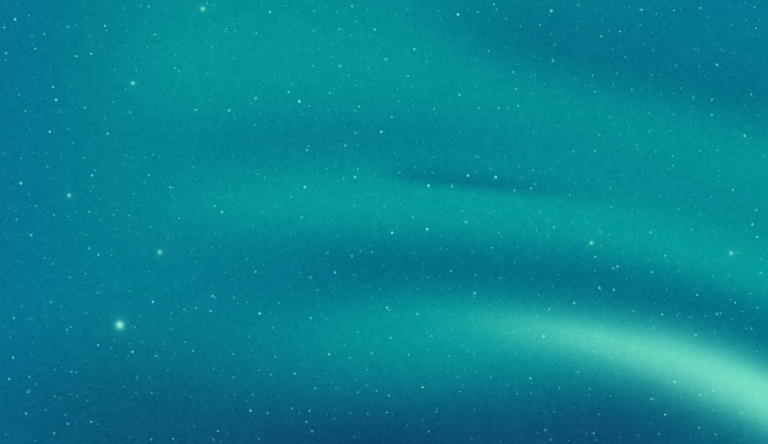
A WebGL 2 fragment shader for this texture:

```glsl
#version 300 es
precision highp float;

uniform vec2 u_resolution;
out vec4 fragColor;

float hash(vec2 p) {
    vec3 q = fract(vec3(p.xyx) * 0.1031);
    q += dot(q, q.yzx + 33.33);
    return fract((q.x + q.y) * q.z);
}

float noise(vec2 p) {
    vec2 i = floor(p), f = fract(p);
    f = f * f * (3.0 - 2.0 * f);
    return mix(mix(hash(i), hash(i + vec2(1, 0)), f.x),
               mix(hash(i + vec2(0, 1)), hash(i + vec2(1, 1)), f.x), f.y);
}

float fbm(vec2 p) {
    float sum = 0.0, amp = 0.5;
    for (int i = 0; i < 4; i++) {
        sum += amp * noise(p);
        p = p * 2.03 + 7.1;
        amp *= 0.5;
    }
    return sum;
}

// Soft band around d = 0 with separate falloff below and above
float ribbon(float d, float below, float above) {
    float t = d / (d < 0.0 ? below : above);
    return exp(-t * t);
}

float blob(vec2 p, vec2 centre, vec2 size) {
    vec2 d = (p - centre) / size;
    return exp(-dot(d, d));
}

// Height of a band arching over its crest
float arch(float x, vec2 crest, float bend) {
    return crest.y - bend * (x - crest.x) * (x - crest.x);
}

vec3 aurora(vec2 uv) {
    const vec3 teal = vec3(0.02, 0.535, 0.585);
    const vec3 deep = vec3(0.01, 0.43, 0.53);
    const vec3 blue = vec3(0.02, 0.44, 0.57);
    const vec3 navy = vec3(0.05, 0.27, 0.42);
    const vec3 green = vec3(0.03, 0.635, 0.62);
    const vec3 mint = vec3(0.47, 0.89, 0.78);

    vec2 p = uv + 0.025 * (vec2(fbm(uv * 4.0), fbm(uv * 4.0 + 19.0)) - 0.47);
    float x = p.x, y = p.y;
    vec3 col = teal;

    // Upper veil and the blue shade to its right
    col = mix(col, green, 0.5 * ribbon(y - arch(x, vec2(0.38, 0.88), 0.6), 0.13, 0.16) * smoothstep(0.02, 0.3, x));
    col = mix(col, deep, 0.75 * ribbon(y - 0.93 + 0.4 * (x - 0.64), 0.08, 0.13) * smoothstep(0.48, 0.72, x));
    col = mix(col, blue, 0.65 * blob(p, vec2(1.0, 1.0), vec2(0.3, 0.2)));
    col = mix(col, deep, 0.3 * blob(p, vec2(0.42, 0.68), vec2(0.22, 0.06)));

    // Shaded floor of the sky
    float floorTop = mix(0.38, 0.24, smoothstep(0.1, 0.7, x));
    col = mix(col, navy, 0.55 * (1.0 - smoothstep(0.0, floorTop, y)));

    // Middle band, with shade beneath and a thin dark streak on top
    float middle = y - arch(x, vec2(0.47, 0.545), 0.56);
    col = mix(col, deep, 0.85 * ribbon(y - arch(x, vec2(0.52, 0.40), 0.6), 0.09, 0.08) * smoothstep(0.2, 0.5, x));
    col = mix(col, green, 0.8 * ribbon(middle, 0.07, 0.075) * smoothstep(0.12, 0.42, x));
    float streak = y - 0.598 + 0.2 * (x - 0.57);
    col = mix(col, deep, 0.7 * ribbon(streak, 0.017, 0.03) * smoothstep(0.48, 0.57, x) * (1.0 - smoothstep(0.6, 0.85, x)));

    // Lower band, flaring to mint at the right
    float lower = y - arch(x, vec2(0.56, 0.275), 0.88);
    float reach = smoothstep(0.24, 0.62, x);
    col = mix(col, green, 0.75 * reach * ribbon(lower, 0.11, 0.06));
    float flare = smoothstep(0.5, 1.0, x);
    col = mix(col, mint, 0.55 * smoothstep(0.52, 0.8, x) * ribbon(lower, 0.05, 0.035));
    col = mix(col, mint, flare * flare * ribbon(lower, 0.075, 0.065));

    // Blue left side and navy pools along the bottom
    col = mix(col, blue, 0.75 * (1.0 - smoothstep(-0.02, 0.25, x)));
    col = mix(col, blue, 0.45 * blob(p, vec2(0.25, 0.36), vec2(0.16, 0.14)));
    col = mix(col, navy, 0.85 * blob(p, vec2(0.49, -0.02), vec2(0.2, 0.09)));
    col = mix(col, navy, 0.6 * blob(p, vec2(0.78, 0.0), vec2(0.15, 0.13)));
    col = mix(col, navy, 0.35 * blob(p, vec2(0.12, 0.02), vec2(0.25, 0.17)));
    return col;
}

// One jittered star in some cells of a grid
float starLayer(vec2 p, float cells, float seed, float radius) {
    vec2 id = floor(p * cells) + seed;
    vec2 centre = 0.2 + 0.6 * vec2(hash(id + 3.7), hash(id + 51.3));
    float d = length(fract(p * cells) - centre) / cells;
    float r = radius * (0.6 + 0.7 * hash(id + 81.0));
    float edge = 0.7 / u_resolution.y;
    float lit = step(0.52, hash(id)) * (0.25 + 0.75 * hash(id + 17.0));
    return lit * (1.0 - smoothstep(r - edge, r + edge, d));
}

void main() {
    vec2 uv = gl_FragCoord.xy / u_resolution;
    vec2 p = gl_FragCoord.xy / u_resolution.y;
    float aspect = u_resolution.x / u_resolution.y;
    vec3 col = aurora(uv);

    // Film grain
    col += 0.035 * (noise(p * 240.0) - 0.5) + 0.02 * (fbm(p * 60.0) - 0.47);

    // Scattered stars, finer layers fainter
    float stars = 0.0;
    for (int i = 0; i < 3; i++) {
        float k = float(i);
        stars += starLayer(p, 11.0 + 11.0 * k, 40.0 * k + 9.0, 0.0028 - 0.0006 * k) * (0.85 - 0.2 * k);
    }

    // Bright stars: position, radius, strength
    vec4 bright[7] = vec4[7](
        vec4(0.156, 0.268, 0.009, 1.0), vec4(0.208, 0.432, 0.005, 0.7),
        vec4(0.264, 0.980, 0.005, 0.8), vec4(0.173, 0.813, 0.004, 0.8),
        vec4(0.090, 0.560, 0.004, 0.8), vec4(0.770, 0.453, 0.004, 0.8),
        vec4(0.952, 0.430, 0.004, 0.8));
    for (int i = 0; i < 7; i++) {
        float d = length((uv - bright[i].xy) * vec2(aspect, 1.0)) / bright[i].z;
        stars += bright[i].w * (exp(-d * d) + 0.12 * exp(-0.15 * d * d));
    }
    col = mix(col, vec3(0.52, 0.92, 0.82), clamp(stars, 0.0, 1.0));
    fragColor = vec4(clamp(col, 0.0, 1.0), 1.0);
}
```
